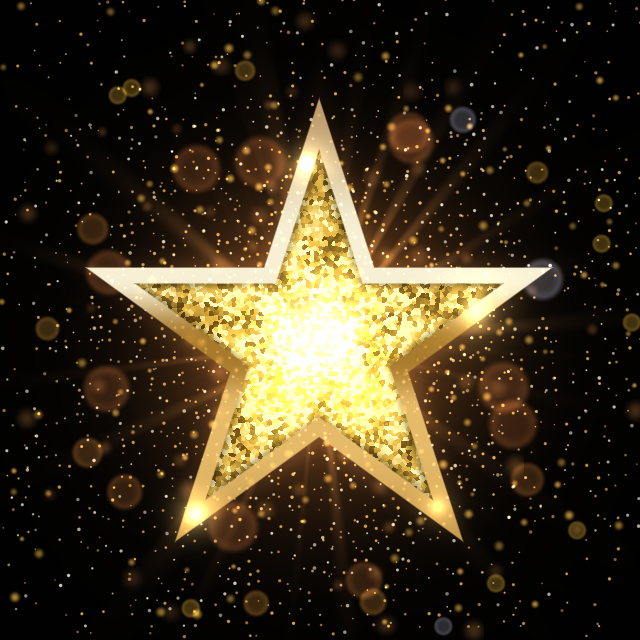
Write a Shadertoy shader that draws this background.

```glsl
// A gilded five-pointed star filled with glitter, on black, amid golden dust.
// The star is a folded line distance; glitter is a cellular pattern; dust and
// blurred lights are hashed scatters; rays are gradient noise over direction.

const float PI = 3.14159265;
const vec2 CENTER = vec2(0.4987, 0.4635);
const float STAR_RADIUS = 0.383;
const float FRAME_WIDTH = 0.0248;
const vec3 GOLD = vec3(1.0, 0.76, 0.30);
const vec3 CREAM = vec3(0.97, 0.94, 0.83);
const vec3 AMBER = vec3(1.0, 0.65, 0.34);

vec2 hash2(vec2 p) {
    vec3 q = fract(p.xyx * vec3(0.1031, 0.1030, 0.0973));
    q += dot(q, q.yzx + 33.33);
    return fract((q.xx + q.yz) * q.zy);
}

float gradientDot(vec2 cell, vec2 offset, vec2 f) {
    float a = 2.0 * PI * hash2(cell + offset).x;
    return dot(vec2(cos(a), sin(a)), f - offset);
}

float gradientNoise(vec2 p) {
    vec2 c = floor(p), f = fract(p);
    vec2 u = f * f * f * (f * (f * 6.0 - 15.0) + 10.0);
    float low = mix(gradientDot(c, vec2(0, 0), f), gradientDot(c, vec2(1, 0), f), u.x);
    float high = mix(gradientDot(c, vec2(0, 1), f), gradientDot(c, vec2(1, 1), f), u.x);
    return mix(low, high, u.y);
}

float gaussian(float d, float width) {
    return exp(-d * d / (width * width));
}

// Signed distance to the star's edge lines, negative inside; tips stay mitred.
float starDistance(vec2 p, float radius) {
    float a = abs(mod(atan(p.x, p.y) + PI / 5.0, 2.0 * PI / 5.0) - PI / 5.0);
    vec2 folded = length(p) * vec2(cos(a), sin(a));
    return dot(folded - vec2(radius, 0.0), vec2(sin(PI / 10.0), cos(PI / 10.0)));
}

// Jittered discs, one per cell, thinning out beyond the given reach.
float scatter(vec2 p, float cell, float size, float softness, float reach, float seed, float px) {
    vec2 id = floor(p / cell);
    vec2 place = hash2(id + seed), traits = hash2(id + seed + 71.0);
    vec2 mid = (id + mix(vec2(0.2), vec2(0.8), place)) * cell;
    float radius = size * mix(0.45, 1.0, traits.x);
    float chance = 0.10 + 0.85 * gaussian(length(mid - CENTER), reach);
    float blur = max(softness * radius, px);
    float disc = 1.0 - smoothstep(radius - blur, radius + blur * 0.5, length(p - mid));
    return disc * step(traits.y, chance) * mix(0.55, 1.0, place.x);
}

// Brightness of the nearest sequin in a jittered grid.
vec2 sequin(vec2 p) {
    vec2 id = floor(p), best = id;
    float nearest = 9.0;
    for (int k = 0; k < 9; k++) {
        vec2 cell = id + vec2(k % 3 - 1, k / 3 - 1);
        float d = length(cell + hash2(cell) - p);
        if (d < nearest) { nearest = d; best = cell; }
    }
    return hash2(best + 17.0);
}

vec3 bokeh(vec2 p) {
    vec3 light = vec3(0.0);
    for (int i = 0; i < 30; i++) {
        float k = float(i);
        vec2 rnd = hash2(vec2(k, 5.0));
        float angle = k * 2.39996 + rnd.x * 0.6;
        float orbit = mix(0.29, 0.50, rnd.y);
        float radius = mix(0.042, 0.015, smoothstep(0.30, 0.47, orbit));
        float d = length(p - orbit * vec2(cos(angle), sin(angle)));
        vec3 tint = mix(vec3(0.25, 0.14, 0.07), vec3(0.36, 0.28, 0.08), smoothstep(0.36, 0.47, orbit));
        if (i % 10 == 3) tint = vec3(0.25, 0.25, 0.29);
        float rim = 0.65 + 0.35 * smoothstep(0.4, 0.9, d / radius);
        light += tint * rim * (1.0 - smoothstep(radius * 0.75, radius * 1.1, d));
    }
    return light;
}

vec3 background(vec2 p) {
    float r = length(p);
    vec2 dir = p / max(r, 0.001);
    float rays = smoothstep(0.12, 0.55, gradientNoise(dir * 9.0 + 3.7));
    vec3 glow = AMBER * vec3(1.0, 0.92, 0.78) * 0.58 * gaussian(r, 0.215);
    return vec3(0.006, 0.005, 0.004) + glow + AMBER * rays * 0.42 * gaussian(r, 0.27) + bokeh(p);
}

vec3 frameColor(vec2 uv) {
    vec3 c = mix(vec3(0.76, 0.59, 0.30), vec3(0.90, 0.73, 0.41), smoothstep(0.15, 0.31, uv.y));
    c = mix(c, vec3(0.66, 0.48, 0.18), smoothstep(0.36, 0.44, uv.y));
    c = mix(c, CREAM, smoothstep(0.47, 0.565, uv.y));
    return mix(c, vec3(0.75, 0.62, 0.43), smoothstep(0.63, 0.83, uv.y));
}

vec3 glitter(vec2 p, float depth) {
    vec2 rnd = sequin(p / 0.0072);
    float patches = gradientNoise(p * 18.0) * 0.5;
    float lobes = gaussian(length(vec2(abs(p.x) - 0.068, p.y + 0.085)), 0.06);
    float level = rnd.x + patches + 0.28 * lobes + 0.25 * gaussian(length(p), 0.16);
    vec3 c = mix(vec3(0.37, 0.26, 0.06), vec3(0.87, 0.70, 0.27), smoothstep(0.0, 0.6, level));
    c = mix(c, vec3(1.0, 0.95, 0.70), smoothstep(0.55, 1.0, level));
    c *= mix(0.68, 1.0, smoothstep(0.0, 0.014, depth));
    c += vec3(0.40, 0.32, 0.10) * (lobes * 0.5 + gaussian(length(p), 0.13));
    return c + vec3(0.7, 0.68, 0.55) * gaussian(length(p - vec2(-0.008, 0.016)), 0.065);
}

vec3 glint(vec2 uv, vec2 at, float size) {
    float d = length(uv - at);
    return vec3(1.0, 0.85, 0.50) * (gaussian(d, size) + 0.35 * gaussian(d, size * 2.8));
}

void mainImage(out vec4 fragColor, in vec2 fragCoord) {
    float px = 1.0 / min(iResolution.x, iResolution.y);
    vec2 uv = (fragCoord - 0.5 * iResolution.xy) * px + 0.5;
    vec2 p = uv - CENTER;

    // Star: frame over backdrop, glitter inside the frame
    float edge = starDistance(p, STAR_RADIUS);
    float body = 1.0 - smoothstep(-px, px, edge);
    float inside = 1.0 - smoothstep(-px, px, edge + FRAME_WIDTH);
    vec3 color = background(p) + AMBER * 0.15 * gaussian(max(edge, 0.0), 0.02) * gaussian(length(p), 0.3);
    color = mix(color, frameColor(uv), body);
    color = mix(color, glitter(p, -edge - FRAME_WIDTH), inside);

    // Dust: fine specks in two tints, then soft warm sparks
    float dustFade = mix(1.0, 0.25, body);
    vec2 turned = mat2(0.8, 0.6, -0.6, 0.8) * (uv - CENTER) + CENTER;
    color += GOLD * 0.85 * dustFade * scatter(uv, 0.0165, 0.0030, 0.5, 0.34, 3.0, px);
    color += CREAM * 0.85 * dustFade * scatter(turned, 0.024, 0.0032, 0.4, 0.36, 29.0, px);
    color += GOLD * 0.70 * dustFade * scatter(turned, 0.041, 0.0075, 0.9, 0.29, 47.0, px);
    color += AMBER * 0.25 * dustFade * scatter(uv, 0.063, 0.016, 1.0, 0.32, 83.0, px);

    // Bright glints on the frame
    color += glint(uv, vec2(0.480, 0.745), 0.011) + glint(uv, vec2(0.306, 0.197), 0.013);
    color += 0.6 * glint(uv, vec2(0.745, 0.510), 0.020) + 0.4 * glint(uv, vec2(0.684, 0.208), 0.012);
    fragColor = vec4(clamp(color, 0.0, 1.0), 1.0);
}
```
